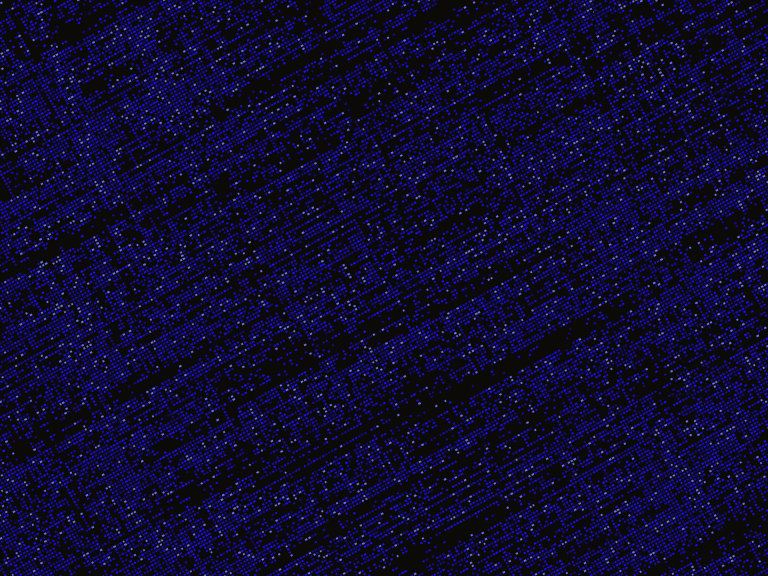
A WebGL 2 fragment shader for this pattern:

```glsl
#version 300 es
precision highp float;
// Dark woven cloth of blue grains: a fine tilted lattice holds one short
// stitch per cell. Noise stretched along the two crossed thread directions
// sets the chance of a stitch, leaving dark gaps where threads run thin.

uniform vec2 u_resolution;
out vec4 fragColor;

const float THREADS = 168.0;     // threads per canvas height
const float WEAVE_ANGLE = 0.5;   // tilt of the long threads
const float PALE_SHARE = 0.09;

const vec3 GROUND = vec3(0.045, 0.04, 0.025);
const vec3 DEEP_BLUE = vec3(0.07, 0.03, 0.5);
const vec3 VIVID_BLUE = vec3(0.12, 0.06, 1.0);
const vec3 PALE_BLUE = vec3(0.4, 0.44, 0.92);

float hash(vec2 p, float seed) {
    return fract(sin(dot(p, vec2(12.9898, 78.233)) + seed) * 43758.5453);
}

float valueNoise(vec2 p, float seed) {
    vec2 cell = floor(p);
    vec2 f = fract(p);
    f = f * f * (3.0 - 2.0 * f);
    float low = mix(hash(cell, seed), hash(cell + vec2(1, 0), seed), f.x);
    float high = mix(hash(cell + vec2(0, 1), seed), hash(cell + 1.0, seed), f.x);
    return mix(low, high, f.y);
}

mat2 rotation(float angle) {
    float c = cos(angle);
    float s = sin(angle);
    return mat2(c, -s, s, c);
}

// Strength of the thread along cell.x, around zero: single and bundled threads
float threadStrength(vec2 cell, float seed) {
    float single = valueNoise(cell * vec2(0.03, 1.0), seed);
    float bundle = valueNoise(cell * vec2(0.017, 0.38), seed + 1.7);
    float band = valueNoise(cell * vec2(0.01, 0.13), seed + 3.1);
    return 0.52 * single + 0.3 * bundle + 0.18 * band - 0.5;
}

// Chance of a stitch; outer is 0 in the dark middle and 1 at the sides
float stitchChance(vec2 cell, float outer) {
    float warp = threadStrength(cell, 2.3);
    float weft = threadStrength(cell.yx, 9.1);
    float patches = valueNoise(cell * 0.035, 5.9) - 0.5;
    float chance = mix(0.49, 0.68, outer) + 0.2 * patches;
    chance += 2.1 * warp + mix(0.8, 1.5, outer) * weft;
    return clamp(chance, 0.0, 0.95);
}

// Coverage of a box centred at zero, softened over one pixel
float boxCoverage(vec2 p, vec2 halfSize, float pixel) {
    vec2 inside = clamp((halfSize - abs(p)) / pixel + 0.5, 0.0, 1.0);
    return inside.x * inside.y;
}

vec3 stitchColor(vec2 cell) {
    vec3 blue = mix(DEEP_BLUE, VIVID_BLUE, hash(cell, 1.9));
    return mix(blue, PALE_BLUE, step(hash(cell, 4.6), PALE_SHARE));
}

void main() {
    vec2 p = gl_FragCoord.xy / u_resolution.y;
    float middle = 0.5 * u_resolution.x / u_resolution.y;
    float outer = smoothstep(0.05, 0.55, abs(p.x - middle));

    // Tilted lattice with one possible stitch in each cell
    vec2 q = rotation(WEAVE_ANGLE) * p * THREADS;
    vec2 cell = floor(q);
    float pixel = THREADS / u_resolution.y;
    float lit = step(hash(cell, 0.4), stitchChance(cell, outer));

    // Stitches vary in length and shift a little along their thread
    vec2 halfSize = vec2(mix(0.25, 0.4, hash(cell, 6.2)), 0.28);
    vec2 shift = vec2(0.16 * (hash(cell, 7.7) - 0.5), 0.0);
    float coverage = lit * boxCoverage(q - cell - 0.5 - shift, halfSize, pixel);

    fragColor = vec4(mix(GROUND, stitchColor(cell), coverage), 1.0);
}
```
